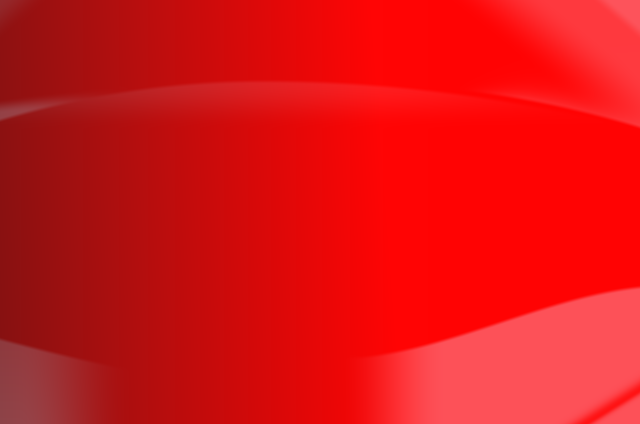
This background is drawn by a WebGL 2 fragment shader. Its source:

```glsl
#version 300 es
precision highp float;
// Glossy red backdrop with overlapping curved translucent veils.

#define DARK_RED 0.54
#define RED_SLOPE 0.76
#define GRADIENT_TILT 0.05
#define EDGE_SOFTNESS 0.006
#define ARC_PEAK vec2(0.41, 0.808)
#define ARC_GLOW 0.12
#define SHEET_GLOW 0.25
#define LOWER_GLOW 0.36

uniform vec2 u_resolution;
out vec4 fragColor;

// Soft step: 0 below the edge, 1 above it.
float above(float d) {
    return smoothstep(-EDGE_SOFTNESS, EDGE_SOFTNESS, d);
}

// Dark red on the left to pure red on the right.
vec3 baseColor(vec2 p) {
    float red = DARK_RED + RED_SLOPE * (p.x + GRADIENT_TILT * (p.y - 0.5));
    float rest = mix(0.065, 0.012, smoothstep(0.0, 0.75, p.x));
    return vec3(min(red, 1.0), rest, rest);
}

// Wide central arc, lit just below its rim, with a wisp above its left end.
float centralArc(vec2 p) {
    float dx = p.x - ARC_PEAK.x;
    float rim = ARC_PEAK.y - (dx < 0.0 ? 0.547 : 0.333) * dx * dx;
    float d = p.y - rim;
    float glow = ARC_GLOW * (1.0 - above(d)) * smoothstep(0.695, 0.81, p.y);
    glow *= 1.0 - 0.6 * smoothstep(0.6, 0.95, p.x);

    float wispTop = 0.757 + 0.17 * p.x;
    float wisp = above(d) * (1.0 - smoothstep(-0.025, 0.01, p.y - wispTop));
    wisp *= 0.24 * (1.0 - smoothstep(0.02, 0.22, p.x));
    return glow + wisp;
}

// Diagonal sheet in the upper right, closed by a bright tapering rim.
float upperSheet(vec2 p) {
    float t = max(p.x - 0.723, 0.0);
    float d = p.y - (0.788 - 0.18 * t - 0.5 * t * t);
    float diagonal = p.x - 0.729 - 0.83 * (1.0 - p.y);
    float sheet = SHEET_GLOW * smoothstep(-0.03, 0.13, diagonal);

    float thickness = 0.008 + 0.13 * t;
    float rim = 0.2 * exp(-max(d, 0.0) / thickness) * smoothstep(0.71, 0.83, p.x);
    rim *= 1.0 - 0.5 * smoothstep(0.0, 0.13, diagonal);

    float corner = p.x - 0.9375 - 0.78 * (1.0 - p.y);
    return above(d) * (sheet + rim) + 0.12 * smoothstep(-0.012, 0.015, corner);
}

// Faint light in the upper left corner.
float cornerGlow(vec2 p) {
    float d = p.x + 0.75 * (1.0 - p.y);
    return 0.12 * (1.0 - smoothstep(0.0, 0.075, d));
}

// Greyish sheet in the lower left that dissolves to the right.
float lowerLeft(vec2 p) {
    float rim = 0.2 - 0.41 * p.x + 0.25 * p.x * p.x;
    float fade = 1.0 - smoothstep(0.03, 0.21, p.x);
    return (0.2 + 0.05 * (1.0 - p.y / 0.2)) * fade * (1.0 - above(p.y - rim));
}

// Large pink sheet in the lower right, cut by a red crease.
float lowerRight(vec2 p) {
    float t = clamp((p.x - 0.566) / 0.434, 0.0, 1.0);
    float rim = 0.157 + 0.165 * mix(t, smoothstep(0.0, 1.0, t), 0.6);
    float fade = smoothstep(0.53, 0.7, p.x);
    float sheet = LOWER_GLOW * fade * (1.0 - above(p.y - rim));

    float crease = (p.y - 0.94 * (p.x - 0.915)) / 1.37;
    float side = crease > 0.0 ? 0.016 : 0.008;
    return sheet * (1.0 - 0.8 * exp(-crease * crease / (side * side)));
}

void main() {
    vec2 p = gl_FragCoord.xy / u_resolution;
    vec3 color = baseColor(p);

    // Veils lift green and blue while keeping the red underneath.
    float veil = centralArc(p) + upperSheet(p) + cornerGlow(p)
               + lowerLeft(p) + lowerRight(p);
    vec3 veilColor = vec3(min(color.r + 0.12, 0.98), 0.86, 0.94);
    fragColor = vec4(mix(color, veilColor, clamp(veil, 0.0, 1.0)), 1.0);
}
```
